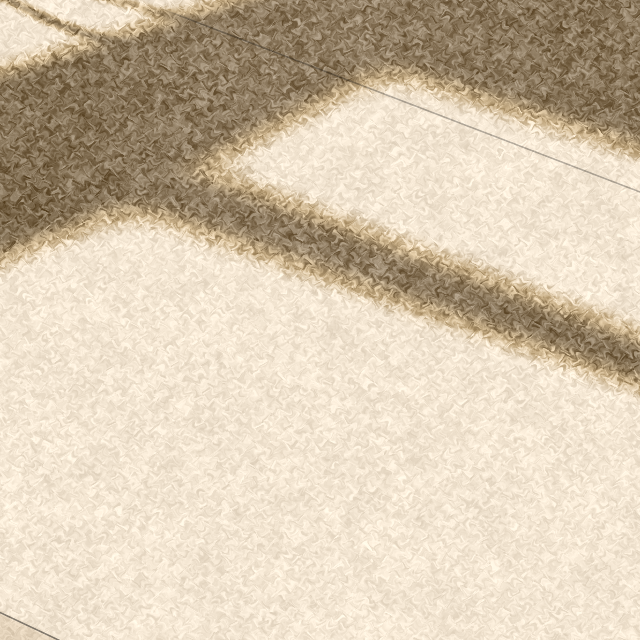
Reproduce this texture procedurally as a WebGL 2 fragment shader.

```glsl
#version 300 es
precision highp float;

#define GRAIN_CELLS 185.0
#define SHADOW_GRAIN 0.36
#define LIGHT_GRAIN 0.15
#define EDGE_GRAIN 0.35
#define PENUMBRA 0.042
#define CORNER 0.045
#define SEAM_WIDTH 0.0013

uniform vec2 u_resolution;
out vec4 fragColor;

const vec3 SHADE = vec3(0.555, 0.480, 0.375);
const vec3 DEEP_SHADE = vec3(0.490, 0.415, 0.305);
const vec3 WARM_EDGE = vec3(0.800, 0.700, 0.540);
const vec3 SUNLIT = vec3(0.955, 0.902, 0.825);

vec2 hash2(vec2 p) {
    vec3 q = fract(p.xyx * vec3(0.1031, 0.1030, 0.0973));
    q += dot(q, q.yzx + 33.33);
    return fract((q.xx + q.yz) * q.zy);
}

// Cellular noise with blended cells, centred on zero
float cellNoise(vec2 p) {
    vec2 cell = floor(p);
    vec2 f = p - cell;
    float sum = 0.0, total = 0.0;
    for (int j = -1; j <= 1; j++) {
        for (int i = -1; i <= 1; i++) {
            vec2 offset = vec2(i, j);
            vec2 seed = hash2(cell + offset);
            vec2 d = offset + seed - f;
            float weight = exp(-6.0 * dot(d, d));
            sum += weight * hash2(cell + offset + 71.0).x;
            total += weight;
        }
    }
    return sum / total - 0.5;
}

// Signed distance above the line y = height + slope * x
float above(vec2 p, float slope, float height) {
    return (p.y - height - slope * p.x) / sqrt(1.0 + slope * slope);
}

float smoothMin(float a, float b, float k) {
    float h = max(k - abs(a - b), 0.0) / k;
    return min(a, b) - 0.25 * h * h * k;
}

float softEdge(float d, float softness) {
    return smoothstep(-softness, softness, d);
}

float seam(float d, float pixel) {
    float width = max(SEAM_WIDTH, 0.6 * pixel);
    return (1.0 - smoothstep(0.3 * width, 1.6 * width, abs(d))) * SEAM_WIDTH / width;
}

void main() {
    vec2 uv = gl_FragCoord.xy / u_resolution;
    float pixel = 1.0 / min(u_resolution.x, u_resolution.y);

    // Woven grain at two scales, plus broad mottling
    vec2 warp = 0.7 * sin(uv.yx * vec2(310.0, 270.0) + 2.0 * sin(uv * 140.0));
    vec2 g = uv * GRAIN_CELLS + warp;
    float grain = 0.72 * cellNoise(g * vec2(0.85, 1.15))
                + 0.45 * cellNoise(g.yx * 1.7 + 19.0);
    float mottle = cellNoise(uv * 24.0 + 5.0);

    // Large foreground patch of light
    float front = smoothMin(-above(uv, 0.40, 0.594), -above(uv, -0.35, 0.7485), CORNER);

    // Window-shaped patch at the right
    float pane = smoothMin(above(uv, -0.375, 0.850), -above(uv, 0.523, 0.576), CORNER);
    pane = smoothMin(pane, -above(uv, -0.317, 1.083), CORNER);

    // Small patch in the top left, crossed by two thin shadows
    float corner = softEdge(above(uv, 0.31, 0.889), 0.035);
    float bend = uv.y - (1.009 - 0.6 * uv.x + uv.x * uv.x);
    float twig = uv.y - (1.050 - 0.28 * uv.x);
    corner *= 1.0 - 0.75 * exp(-pow(bend / 0.010, 2.0));
    corner *= 1.0 - 0.55 * exp(-pow(twig / 0.009, 2.0));

    float shade = (1.0 - softEdge(front, PENUMBRA))
                * (1.0 - softEdge(pane, PENUMBRA)) * (1.0 - corner);
    float light = 1.0 - shade;
    light = clamp(light + EDGE_GRAIN * grain * 4.0 * light * shade, 0.0, 1.0);

    // Shadow, warm penumbra, then sunlight
    float depth = max(1.0 - smoothstep(0.0, 0.4, uv.x), smoothstep(0.55, 1.0, uv.x) * 0.7);
    vec3 dark = mix(SHADE, DEEP_SHADE, depth * 0.75);
    vec3 color = mix(dark, WARM_EDGE, smoothstep(0.0, 0.62, light));
    color = mix(color, SUNLIT, smoothstep(0.45, 1.0, light));
    color += grain * mix(SHADOW_GRAIN, LIGHT_GRAIN, light) * vec3(0.94, 1.0, 1.08);
    color += mottle * 0.025;

    // Fine seams and the darker strip beyond the lower one
    float longSeam = seam(above(uv, -0.383, 1.083), pixel) * smoothstep(0.24, 0.30, uv.x);
    float lowSeam = above(uv, -0.47, 0.043);
    color *= 1.0 - 0.28 * longSeam;
    color *= 1.0 - 0.45 * seam(lowSeam, pixel);
    color *= 1.0 - vec3(0.07, 0.09, 0.12) * softEdge(-lowSeam, 0.006);

    fragColor = vec4(clamp(color, 0.0, 1.0), 1.0);
}
```
